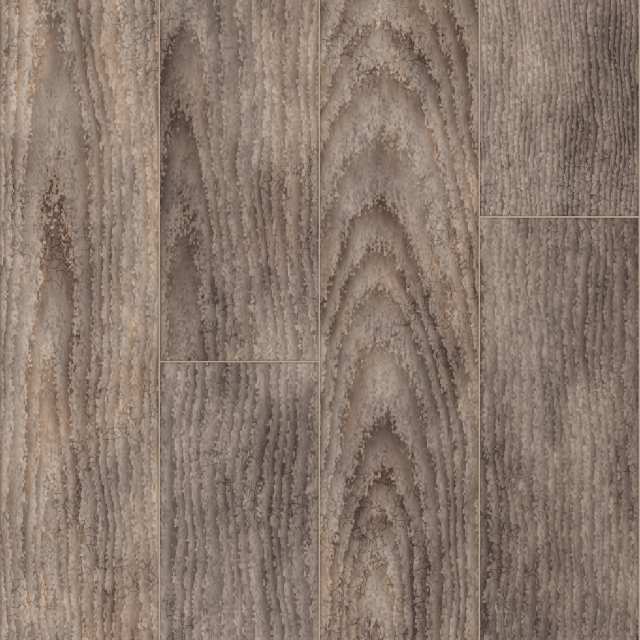
A Shadertoy shader for this texture:

```glsl
// Weathered wood plank floor: four columns of long boards with ring grain, stains and fine cracks.

const float COLUMNS = 4.0;
const float SEAM_HALF_WIDTH = 0.0012;
const vec3 DARK_WOOD = vec3(0.29, 0.24, 0.225);
const vec3 LIGHT_WOOD = vec3(0.76, 0.69, 0.63);
const vec3 RUST_TINT = vec3(1.05, 0.985, 0.91);
const vec3 SEAM_COLOR = vec3(0.72, 0.64, 0.55);

// Height of the butt joint in each column; 2.0 means one board spans the canvas.
const float JOINTS[4] = float[4](2.0, 0.435, 2.0, 0.661);

// Per board: tone, rings per unit, arch slope, ring depth.
const vec4 GRAIN[6] = vec4[6](
    vec4(0.66, 62.0, 0.07, 0.34), vec4(0.51, 56.0, 0.03, 0.33),
    vec4(0.52, 58.0, 0.10, 0.32), vec4(0.53, 62.0, 0.19, 0.36),
    vec4(0.42, 68.0, 0.04, 0.30), vec4(0.48, 112.0, 0.01, 0.38));

// Per board: ring core x (from the board's left edge), core y, tone change across, warmth.
const vec4 CORE[6] = vec4[6](
    vec4(0.085, 0.05, -0.05, 0.9), vec4(-0.10, 0.00, 0.00, 0.0),
    vec4(0.040, 0.30, 0.24, 0.6), vec4(0.095, -0.05, 0.00, 0.8),
    vec4(-0.06, -0.20, -0.06, 0.4), vec4(-0.10, 0.00, -0.08, 0.4));

vec2 hash2(vec2 p) {
    vec3 q = fract(p.xyx * vec3(0.1031, 0.1030, 0.0973));
    q += dot(q, q.yzx + 33.33);
    return fract((q.xx + q.yz) * q.zy);
}

// Cellular noise whose random cell values blend smoothly, 0 to 1.
float softCells(vec2 p) {
    vec2 cell = floor(p);
    float total = 0.0, weights = 0.0;
    for (int y = -1; y <= 1; y++)
    for (int x = -1; x <= 1; x++) {
        vec2 id = cell + vec2(x, y);
        vec2 d = id + 0.2 + 0.6 * hash2(id) - p;
        float w = exp(-5.0 * dot(d, d));
        total += w * hash2(id + 71.7).x;
        weights += w;
    }
    return total / weights;
}

float layeredCells(vec2 p) {
    float sum = 0.0, gain = 0.5;
    for (int i = 0; i < 4; i++) {
        sum += gain * softCells(p);
        p = p * 2.07 + 17.3;
        gain *= 0.7;
    }
    return sum / 1.27;
}

// Gap between the two nearest cell points: zero along cell borders.
float cellBorder(vec2 p) {
    vec2 cell = floor(p);
    float nearest = 9.0, second = 9.0;
    for (int y = -1; y <= 1; y++)
    for (int x = -1; x <= 1; x++) {
        vec2 id = cell + vec2(x, y);
        float d = length(id + hash2(id) - p);
        second = min(second, max(nearest, d));
        nearest = min(nearest, d);
    }
    return second - nearest;
}

// Growth rings of a tilted trunk cut lengthwise: arches near the core, lines beside it.
float ringLines(vec2 p, vec4 grain, vec2 core, float seed, float ragged) {
    p.x += 0.006 * sin(p.y * 9.0 + seed) + 0.003 * sin(p.y * 21.0 + p.x * 25.0 + seed * 2.0);
    p.x += 0.0012 * sin(p.y * 55.0 + p.x * 60.0 + seed * 3.0);
    p.x += 0.010 * (softCells(p * vec2(14.0, 7.0) + seed) - 0.5);
    float radius = length(vec2(p.x - core.x, grain.z * (p.y - core.y)));
    float ring = radius * grain.y + 0.25 * sin(radius * 85.0 + seed) + 0.3 * ragged;
    float f = fract(ring);
    float strength = mix(0.6, 1.0, hash2(vec2(floor(ring), seed)).x);
    return strength * smoothstep(0.35, 0.75, f) * (1.0 - smoothstep(0.82, 1.0, f));
}

// Short crazed cracks gathered in patches.
float crackLines(vec2 p, float seed) {
    float area = smoothstep(0.48, 0.75, softCells(p * vec2(11.0, 7.0) + seed));
    float broken = smoothstep(0.35, 0.6, softCells(p * vec2(60.0, 45.0) + seed));
    vec2 warp = vec2(softCells(p * 90.0), softCells(p * 90.0 + 31.0));
    return area * broken * (1.0 - smoothstep(0.02, 0.2, cellBorder(p * vec2(82.0, 66.0) + warp)));
}

vec3 woodColor(vec2 p, int board) {
    vec4 grain = GRAIN[board], core = CORE[board];
    float seed = float(board) * 13.7 + 5.0;
    vec2 q = p + seed;

    float stain = layeredCells(q * vec2(13.0, 4.5)) - 0.5;
    float fibre = softCells(q * vec2(250.0, 65.0)) - 0.5;
    float speck = softCells(q * vec2(340.0, 260.0)) - 0.5;
    float rings = ringLines(p, grain, core.xy, seed, fibre + speck);

    float tone = grain.x + core.z * (p.x * COLUMNS - 0.5) + 0.09;
    tone += 0.72 * stain + 0.20 * fibre + 0.30 * speck;
    tone -= grain.w * rings * mix(0.55, 1.0, smoothstep(-0.2, 0.2, 0.5 * fibre - stain));
    tone -= 0.24 * crackLines(p, seed);

    vec3 color = mix(DARK_WOOD, LIGHT_WOOD, clamp(tone, 0.0, 1.05));
    float rust = layeredCells(q * vec2(17.0, 7.0) + 40.0) + 0.5 * rings;
    return color * mix(vec3(1.0), RUST_TINT, core.w * smoothstep(0.4, 0.9, rust));
}

void mainImage(out vec4 fragColor, in vec2 fragCoord) {
    vec2 uv = fragCoord / iResolution.xy;
    float pixel = 1.0 / min(iResolution.x, iResolution.y);

    // Board lookup: single-board columns take one entry, split columns take two.
    float x = uv.x + 0.001;
    int column = clamp(int(x * COLUMNS), 0, 3);
    float joint = JOINTS[column];
    int board = column + column / 2 + int(uv.y > joint);
    vec3 color = woodColor(vec2(x - float(column) / COLUMNS, uv.y), board);

    // Pale seams with a faint shadow on the board edges.
    float side = abs(fract(x * COLUMNS + 0.5) - 0.5) / COLUMNS;
    float edge = min(side, abs(uv.y - joint));
    color *= 1.0 - 0.15 * (1.0 - smoothstep(0.001, 0.005, edge));
    float seam = 1.0 - smoothstep(-0.5 * pixel, 0.5 * pixel, edge - SEAM_HALF_WIDTH);
    fragColor = vec4(mix(color, SEAM_COLOR, seam), 1.0);
}
```
